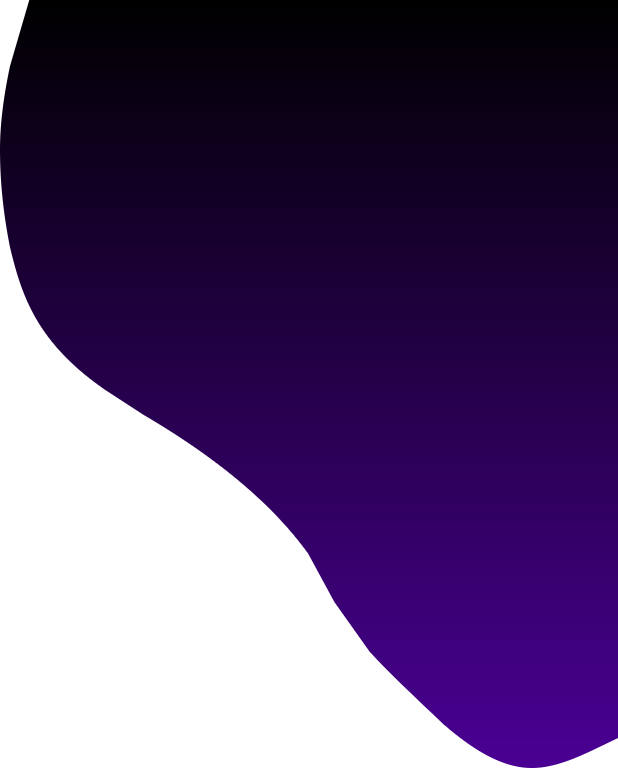
Reproduce this background procedurally as a Shadertoy shader.

```glsl
// A large wavy blob hanging from the top right over white, filled with a
// vertical fade from black to indigo. Its outline is a chain of cubic arcs:
// a left edge x(y) and a bottom edge y(x), joined into one smooth mask.

// Cubic arc over the span [a.x, b.x]; a and b hold (position, value, slope).
float arc(float s, vec3 a, vec3 b) {
    float span = b.x - a.x;
    float t = (s - a.x) / span;
    float u = 1.0 - t;
    return u * u * ((1.0 + 2.0 * t) * a.y + t * span * a.z)
         + t * t * ((1.0 + 2.0 * u) * b.y - u * span * b.z);
}

// Left outline, from the top down
float leftEdge(float y) {
    if (y < 0.086) return mix(0.038, 0.013, y / 0.086);
    if (y < 0.195) return arc(y, vec3(0.086, 0.013, -0.21), vec3(0.195, 0.0, 0.0));
    if (y < 0.322) return arc(y, vec3(0.195, 0.0, 0.0), vec3(0.322, 0.013, 0.2));
    if (y < 0.508) return arc(y, vec3(0.322, 0.013, 0.24), vec3(0.508, 0.137, 1.45));
    if (y < 0.540) return mix(0.137, 0.186, (y - 0.508) / 0.032);
    if (y < 0.721) return arc(y, vec3(0.540, 0.186, 1.7), vec3(0.721, 0.400, 0.72));
    if (y < 0.784) return mix(0.400, 0.434, (y - 0.721) / 0.063);
    if (y < 0.849) return mix(0.434, 0.480, (y - 0.784) / 0.065);
    if (y < 0.943) return arc(y, vec3(0.849, 0.480, 0.93), vec3(0.943, 0.5755, 1.05));
    return 0.5755 + 1.05 * (y - 0.943);
}

// Bottom outline, from the left slope through the lowest point
float bottomEdge(float x) {
    if (x < 0.5755) return 0.943 + 0.95 * (x - 0.5755);
    if (x < 0.690) return arc(x, vec3(0.5755, 0.943, 0.87), vec3(0.690, 1.0, 0.0));
    return arc(x, vec3(0.690, 1.0, 0.0), vec3(0.802, 0.961, -0.47));
}

void mainImage(out vec4 fragColor, in vec2 fragCoord) {
    // Height is 1, with y running down from the top
    vec2 uv = fragCoord / iResolution.xy;
    vec2 p = vec2(uv.x * 0.802, 1.0 - uv.y);

    // Blob mask with an edge about one pixel wide
    float inside = min(p.x - leftEdge(p.y), bottomEdge(p.x) - p.y);
    float pixel = length(vec2(dFdx(inside), dFdy(inside)));
    float mask = clamp(0.5 + inside / max(pixel, 1e-5), 0.0, 1.0);

    // Black to indigo fade over white
    vec3 indigo = vec3(0.29, 0.0, 0.58);
    fragColor = vec4(mix(vec3(1.0), indigo * p.y, mask), 1.0);
}
```
